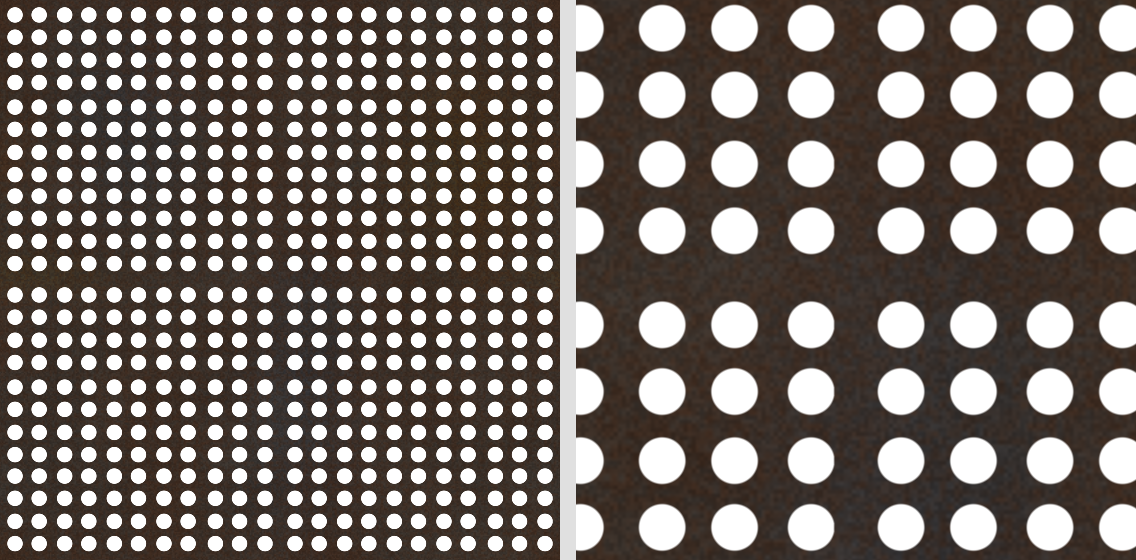
Left, the full canvas; right, a detail of the centre.
Write a three.js fragment shader that draws this pattern.

```glsl
// Rusted steel sheet punched with round white holes, 22 across and 24 down.
// Two by two panels each hold 11 by 12 unevenly paired holes; wrapped noise
// and soft patches stain the metal. Lengths are 1/768 of the canvas.
varying vec2 vUv;

float hash(vec2 p) {
  vec3 q = fract(p.xyx * vec3(0.1031, 0.1030, 0.0973));
  q += dot(q, q.yzx + 33.33);
  return fract((q.x + q.y) * q.z);
}

// Value noise over a whole number of cells, wrapping at the canvas edges
float noise(vec2 uv, float cells) {
  vec2 p = uv * cells;
  vec2 i = floor(p);
  vec2 f = p - i;
  f = f * f * (3.0 - 2.0 * f);
  vec2 a = mod(i, cells);
  vec2 b = mod(i + 1.0, cells);
  return mix(mix(hash(a), hash(vec2(b.x, a.y)), f.x),
             mix(hash(vec2(a.x, b.y)), hash(b), f.x), f.y);
}

float cloud(vec2 uv, float cells) {
  float sum = 0.0;
  float weight = 0.5;
  for (int i = 0; i < 4; i++) {
    sum += weight * noise(uv, cells);
    cells *= 2.0;
    weight *= 0.5;
  }
  return sum / 0.9375;
}

// Soft stain that wraps around the canvas
float patchMask(vec2 uv, vec2 center, vec2 size) {
  vec2 d = (fract(uv - center + 0.5) - 0.5) / size;
  return exp(-dot(d, d));
}

// Signed distance to the nearest hole; columns and rows come in pairs
float holeDistance(vec2 p) {
  vec2 nearest = vec2(384.0);
  for (int i = 0; i < 12; i++) {
    float pair = floor(float(i) * 0.5);
    float second = float(i) - 2.0 * pair;
    float column = 20.6 + 68.1 * pair + 33.1 * second + 2.4 * step(4.0, pair);
    float row = 20.5 + 62.1 * pair + 30.5 * second
              + 2.2 * (step(2.0, pair) - step(4.0, pair));
    if (i < 11) nearest.x = min(nearest.x, abs(p.x - column));
    nearest.y = min(nearest.y, abs(p.y - row));
  }
  // The last column is trimmed slightly flat on its right side
  return max(length(nearest) - 10.65, p.x - 374.0);
}

vec3 rustedSteel(vec2 uv) {
  float slate = patchMask(uv, vec2(0.54, 0.30), vec2(0.10, 0.26))
              + 0.8 * patchMask(uv, vec2(0.24, 0.80), vec2(0.12, 0.17));
  float ochre = patchMask(uv, vec2(0.83, 0.70), vec2(0.14, 0.17))
              + 0.8 * patchMask(uv, vec2(0.06, 0.51), vec2(0.13, 0.04));
  float stain = cloud(uv, 7.0);
  float fleck = noise(uv + 0.37, 230.0);
  float grain = noise(uv, 409.0);

  // Brown rust fading into bare grey metal
  float bare = 0.45 + 1.1 * (stain - 0.5) + 0.9 * (fleck - 0.5) + 0.35 * slate;
  vec3 color = mix(vec3(0.237, 0.163, 0.118), vec3(0.224, 0.199, 0.177),
                   clamp(bare, 0.0, 1.0));
  color += slate * vec3(-0.016, -0.002, 0.018) * (0.5 + fleck);
  color += ochre * vec3(0.012, 0.008, -0.025) * (0.4 + grain);

  // Broad wear and fine grain
  float wear = 0.16 * (cloud(uv + 0.61, 11.0) - 0.5);
  return color * (1.0 + wear + 0.26 * (grain - 0.5));
}

void main() {
  vec2 panel = fract(vec2(vUv.x, 1.0 - vUv.y) * 2.0) * 384.0;
  float metal = smoothstep(-0.6, 0.6, holeDistance(panel));
  gl_FragColor = vec4(mix(vec3(1.0), rustedSteel(vUv), metal), 1.0);
}
```
